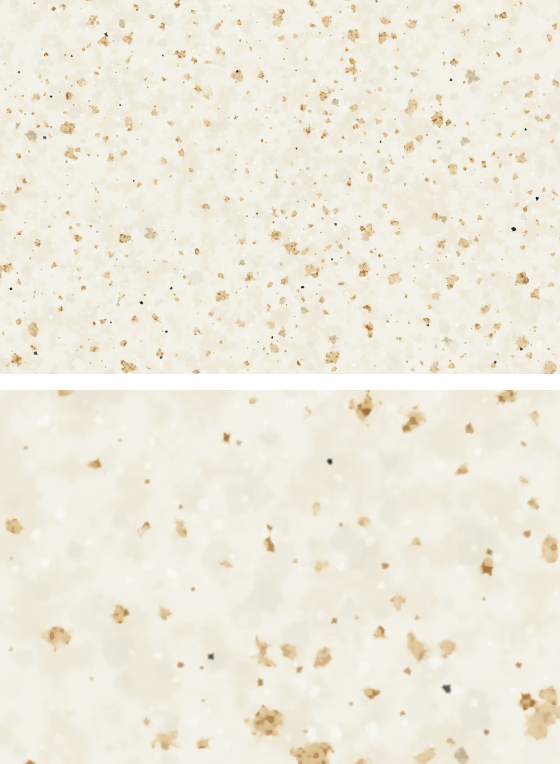
Top: the whole. Bottom: its middle third, enlarged.
Give the GLSL for this texture, as a Shadertoy shader.

```glsl
// Cream terrazzo: a finely mottled ground with pale translucent chips,
// white flecks, crumbly honey-brown grains in soft stains, and black dots.
// Every grain is an irregular polygon scattered on a jittered cell grid.

const float TAU = 6.2832;

const vec3 IVORY = vec3(0.955, 0.946, 0.908);
const vec3 CREAM = vec3(0.938, 0.913, 0.850);
const vec3 CHIP  = vec3(0.895, 0.880, 0.820);
const vec3 FLECK = vec3(0.980, 0.976, 0.957);
const vec3 STAIN = vec3(0.930, 0.868, 0.745);
const vec3 HONEY = vec3(0.850, 0.730, 0.530);
const vec3 BROWN = vec3(0.610, 0.410, 0.190);
const vec3 GREY  = vec3(0.790, 0.760, 0.690);
const vec3 BLACK = vec3(0.080, 0.085, 0.090);

vec3 hash3(vec2 p, float seed) {
    vec3 q = fract(vec3(p.xyx + seed * 7.13) * vec3(0.1031, 0.1030, 0.0973));
    q += dot(q, q.yxz + 33.33);
    return fract((q.xxy + q.yzz) * q.zyx);
}

float noise(vec2 p, float seed) {
    vec2 i = floor(p), f = fract(p);
    f = f * f * (3.0 - 2.0 * f);
    float low  = mix(hash3(i, seed).x, hash3(i + vec2(1, 0), seed).x, f.x);
    float high = mix(hash3(i + vec2(0, 1), seed).x, hash3(i + 1.0, seed).x, f.x);
    return mix(low, high, f.y);
}

float fbm(vec2 p, float seed) {
    float sum = 0.0, gain = 0.53;
    for (int i = 0; i < 4; i++) {
        sum += gain * noise(p, seed + float(i));
        p = p * 2.03 + 4.7;
        gain *= 0.5;
    }
    return sum;
}

// Signed distance to a convex polygon with uneven sides
float polygon(vec2 d, float radius, vec2 id, float seed) {
    float dist = -1.0;
    for (int k = 0; k < 6; k++) {
        vec3 h = hash3(id, seed + 3.0 + float(k));
        float a = TAU * (float(k) + 0.7 * h.x) / 6.0;
        dist = max(dist, dot(d, vec2(cos(a), sin(a))) - radius * mix(0.65, 1.2, h.y));
    }
    return dist;
}

// Scattered grains: x = coverage, y = random tone of the covering grain.
// Radii, roughness and softness are in units of the canvas height.
vec2 grains(vec2 p, float cells, float density, vec2 radii, float rough, float soft, float seed) {
    vec2 base = floor(p * cells);
    vec2 best = vec2(0.0);
    for (int y = -1; y <= 1; y++)
    for (int x = -1; x <= 1; x++) {
        vec2 id = base + vec2(x, y);
        vec3 h = hash3(id, seed);
        float cluster = mix(0.45, 1.55, noise(id / cells * 7.0, 5.0));
        if (h.z > density * cluster) continue;
        vec3 look = hash3(id, seed + 1.0);
        vec2 centre = (id + 0.1 + 0.8 * h.xy) / cells;
        float radius = mix(radii.x, radii.y, look.x * look.x);
        float dist = polygon(p - centre, radius, id, seed) + rough;
        float cover = 1.0 - smoothstep(-soft, soft, dist);
        if (cover > best.x) best = vec2(cover, look.y);
    }
    return best;
}

// Paint a soft stain, then the crumbs that gather inside it
vec3 paintHoney(vec3 col, vec2 grain, float mottle) {
    float tone = grain.y;
    col = mix(col, STAIN, grain.x * mix(0.55, 0.95, tone));
    float crumbs = smoothstep(0.50, 0.95, 0.62 * grain.x + 0.60 * mottle);
    vec3 body = mix(HONEY, BROWN, smoothstep(0.50, 0.78, mottle) * mix(0.45, 1.0, tone));
    body = mix(body, GREY, 0.8 * step(0.94, tone));
    return mix(col, body, crumbs * grain.x * mix(0.55, 1.0, tone));
}

void mainImage(out vec4 fragColor, in vec2 fragCoord) {
    vec2 p = fragCoord / iResolution.y + 2.0;
    float soft = max(0.0018, 0.7 / iResolution.y);

    // Mottled ground
    float cloud = 0.35 * fbm(p * 12.0, 1.0) + 0.65 * fbm(p * 42.0, 9.0);
    vec3 col = mix(IVORY, CREAM, smoothstep(0.42, 0.66, cloud));

    // Pale chips, large and small, and white flecks
    vec2 chip = grains(p, 22.0, 0.60, vec2(0.007, 0.019), 0.0, soft * 1.6, 20.0);
    col = mix(col, CHIP, chip.x * mix(0.10, 0.60, chip.y * chip.y));
    vec2 chiplet = grains(p, 38.0, 0.45, vec2(0.004, 0.009), 0.0, soft * 1.6, 30.0);
    col = mix(col, CHIP, chiplet.x * mix(0.05, 0.45, chiplet.y * chiplet.y));
    vec2 fleck = grains(p, 48.0, 0.42, vec2(0.002, 0.006), 0.0, soft, 40.0);
    col = mix(col, FLECK, fleck.x * fleck.y * 0.8);

    // Honey grains, large and small, with crumbling outlines
    float ragged = fbm(p * 95.0, 60.0) - 0.5;
    float mottle = noise(p * 150.0, 70.0) * 0.6 + noise(p * 270.0, 75.0) * 0.4;
    vec2 large = grains(p, 13.0, 0.40, vec2(0.008, 0.019), ragged * 0.018, soft * 2.6, 80.0);
    col = paintHoney(col, large, mottle);
    vec2 small = grains(p, 26.0, 0.30, vec2(0.004, 0.010), ragged * 0.012, soft * 1.8, 100.0);
    col = paintHoney(col, small, mottle);

    // Rust specks and black dots
    vec2 rust = grains(p, 40.0, 0.13, vec2(0.0012, 0.0032), 0.0, soft, 120.0);
    col = mix(col, mix(HONEY, BROWN, rust.y), rust.x * 0.8);
    vec2 pepper = grains(p, 12.0, 0.14, vec2(0.0022, 0.0055), 0.0, soft, 140.0);
    col = mix(col, BLACK, pepper.x * mix(0.7, 1.0, pepper.y));

    fragColor = vec4(col, 1.0);
}
```
